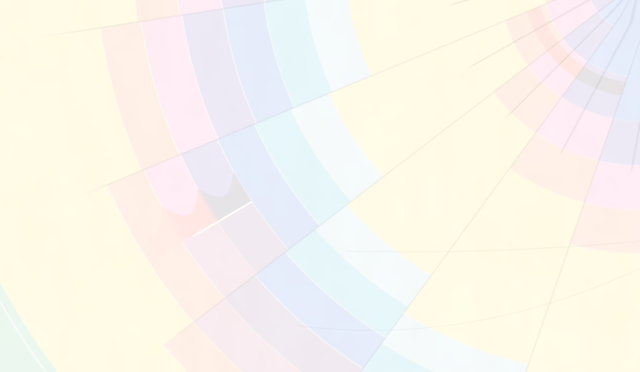
Write a WebGL 2 fragment shader that draws this background.

```glsl
#version 300 es
precision highp float;
// Pale fabric canopy: radial gores crossed by stepped pastel rings.

uniform vec2 u_resolution;
out vec4 fragColor;

const float PI = 3.14159;
const vec2 HUB = vec2(1.7226, 1.056);
const vec3 SALMON = vec3(1.0, 0.908, 0.888);
const vec3 SHADE = vec3(0.905, 0.892, 0.902);
const vec3 LAGOON = vec3(0.925, 0.968, 0.935);

// Ring colours from the yellow field outward
const vec3 RING[8] = vec3[8](
    vec3(1.0, 0.985, 0.905), vec3(0.965, 0.982, 0.987),
    vec3(0.905, 0.967, 0.980), vec3(0.903, 0.928, 0.982),
    vec3(0.930, 0.915, 0.962), vec3(1.0, 0.932, 0.962),
    vec3(1.0, 0.942, 0.908), vec3(1.0, 0.983, 0.900));

// Seam angle at infinity, and its bend near the hub
const vec2 SEAM[7] = vec2[7](
    vec2(-0.08, -0.15), vec2(0.1536, -0.0933), vec2(0.391, -0.0358),
    vec2(0.6545, 0.0), vec2(0.939, 0.0156), vec2(1.238, 0.0528),
    vec2(1.56, 0.09));

float seamAngle(int i, float r) {
    return SEAM[i].x + SEAM[i].y / max(r, 0.12);
}

vec2 hashGradient(vec2 cell) {
    float a = fract(sin(dot(cell, vec2(127.1, 311.7))) * 43758.5) * 2.0 * PI;
    return vec2(cos(a), sin(a));
}

float gradientNoise(vec2 p) {
    vec2 i = floor(p), f = fract(p);
    vec2 u = f * f * f * (f * (f * 6.0 - 15.0) + 10.0);
    vec2 e = vec2(0.0, 1.0);
    float low = mix(dot(hashGradient(i), f), dot(hashGradient(i + e.yx), f - e.yx), u.x);
    float high = mix(dot(hashGradient(i + e), f - e), dot(hashGradient(i + 1.0), f - 1.0), u.x);
    return mix(low, high, u.y);
}

float stroke(float dist, float width, float px) {
    return 1.0 - smoothstep(width, width + px, abs(dist));
}

float span(float x, float lo, float hi, float soft) {
    return smoothstep(lo - soft, lo + soft, x) * (1.0 - smoothstep(hi - soft, hi + soft, x));
}

// Smoothed lookup in the ring palette
vec3 ringColor(float k, float blur) {
    int i = int(clamp(floor(k + 0.5), 1.0, 7.0));
    return mix(RING[i - 1], RING[i], smoothstep(-blur, blur, k - float(i)));
}

// One gore: outer rings, plain field, then inner rings
vec3 goreColor(int gore, float r, float angle, float px) {
    float g = float(gore);
    float a0 = seamAngle(gore, r);
    float t = clamp((angle - a0) / (seamAngle(gore + 1, r) - a0), 0.0, 1.0);
    float outerWidth = 0.1152 - 0.004 * g;
    float outerStart = 0.678 + 0.103 * g - 0.022 * (t - 0.5);
    float innerEnd = 0.145 + 0.1186 * g;
    bool outer = r > 0.5 * (outerStart + innerEnd);
    float k = outer ? 1.0 + (r - outerStart) / outerWidth
                    : max(7.0 - (innerEnd - r) / 0.1186, 3.5);
    float blur = px / outerWidth;
    vec3 col = ringColor(k, blur);

    // Pale hems between rings
    float edge = (k - floor(k + 0.5)) * outerWidth;
    float hem = stroke(edge, 0.0006, px) * span(k, 0.8, 7.2, 0.1);
    col = mix(col, vec3(0.99, 0.985, 0.97), hem * (outer ? 0.55 : 0.2));

    // Scalloped valance and its white piping
    if (gore == 2 && outer) {
        float scallop = 0.27 + 0.13 * sin(PI * fract(k));
        vec3 valance = mix(SHADE, SALMON, smoothstep(4.9, 5.1, k));
        valance = mix(valance, RING[6], 0.7 * smoothstep(5.7, 6.3, k));
        float inside = span(t, scallop, 0.54, 0.012) * span(k, 4.0, 6.7, 0.03);
        col = mix(col, valance, inside * 0.9);
        float below = smoothstep(0.53, 0.55, t) * span(k, 4.0, 6.0, blur);
        col = mix(col, vec3(0.96, 0.925, 0.93), below * 0.55);
        float pipe = stroke((t - 0.54) * 0.29 * r, 0.001, px) * span(k, 4.0, 5.7, 0.05);
        col = mix(col, vec3(1.0, 0.995, 0.98), pipe);
    }
    // Warm greyed cloth in the lower gore
    if (gore == 3 && outer)
        col = mix(col, vec3(0.955, 0.925, 0.925), 0.5 * span(k, 4.0, 6.0, blur));

    // Narrow collar and half-gore ribs close to the hub
    vec3 collar = gore < 4 ? SALMON : (gore == 4 ? SHADE : RING[3]);
    col = mix(col, collar, gore > 1 ? span(r, 0.28, 0.318, px) : 0.0);
    float rib = stroke((t - 0.46) * 0.3 * r, 0.0003, px) * (1.0 - smoothstep(0.50, 0.53, r));
    return col * (1.0 - 0.05 * rib);
}

void main() {
    vec2 p = gl_FragCoord.xy / u_resolution.y;
    float px = 1.2 / u_resolution.y;
    vec2 d = HUB - p;
    float r = length(d), angle = atan(d.y, d.x);

    // Join the gores along their seams
    vec3 col = goreColor(0, r, angle, px);
    float seams = 0.0;
    for (int i = 1; i < 6; i++) {
        float across = (angle - seamAngle(i, r)) * r;
        col = mix(col, goreColor(i, r, angle, px), smoothstep(-px, px, across));
        seams = max(seams, stroke(across, 0.0007, px));
    }
    col *= 1.0 - 0.035 * seams * (1.0 - smoothstep(1.5, 1.65, r));

    // Blue-green rim in the lower corner
    float rim = r - 1.90 + 0.10 * (angle - 0.5);
    float corner = smoothstep(0.41, 0.43, angle);
    col = mix(col, LAGOON, corner * smoothstep(-px, px, rim));
    col = mix(col, vec3(0.99), corner * stroke(rim - 0.025, 0.001, px) * 0.7);

    // Slack cords over the plain field
    float cordA = p.y - 0.323 - 0.075 * (p.x - 1.1) * (p.x - 1.1);
    float cordB = p.y - 0.112 - 0.32 * (p.x - 1.0) * (p.x - 1.0);
    col *= 1.0 - 0.025 * stroke(cordA, 0.0003, px) * step(0.93, p.x);
    col *= 1.0 - 0.02 * stroke(cordB, 0.0003, px) * step(0.8, p.x);

    // Soft folds in the cloth
    float folds = gradientNoise(p * vec2(14.0, 4.0)) + 0.5 * gradientNoise(p * 22.0);
    col += folds * vec3(0.004, 0.006, 0.010);
    fragColor = vec4(clamp(col, 0.0, 1.0), 1.0);
}
```
